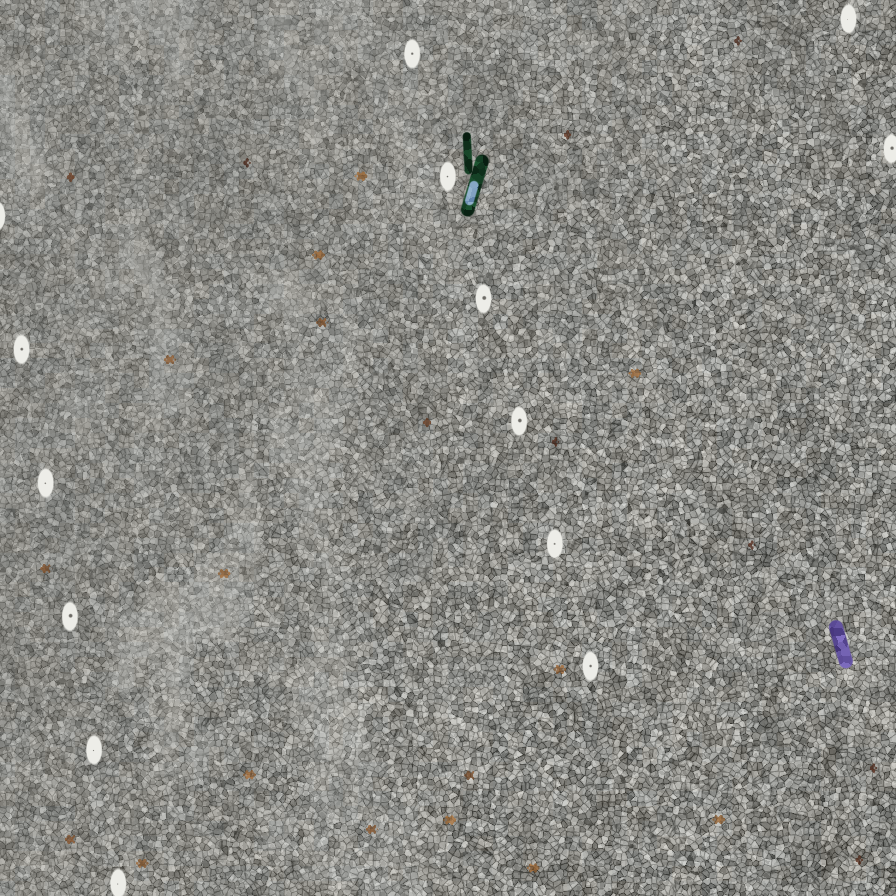
Reproduce this texture procedurally as a WebGL 1 fragment shader.

```glsl
precision highp float;
// Weathered grey asphalt with fine gravel, rows of white studs and a little litter.
uniform vec2 u_resolution;

#define STONE_SCALE 150.0
#define GRIT_SCALE 265.0
#define BASE_TONE 0.605
#define STONE_CONTRAST 0.27
#define GRIT_CONTRAST 0.15
#define GAP_DEPTH 0.18
#define PATCH_CONTRAST 0.035
#define LITTER_SCALE 9.0
#define LITTER_SHARE 0.32
#define STUD_RADII vec2(0.0088, 0.0162)

float hash(vec2 p) {
  vec3 q = fract(vec3(p.xyx) * 0.1031);
  q += dot(q, q.yzx + 33.33);
  return fract((q.x + q.y) * q.z);
}

vec2 hash2(vec2 p) {
  return vec2(hash(p), hash(p + 71.7));
}

// Cellular noise: x = width of the gap to the next stone, y = random tone of the stone.
vec2 stones(vec2 p) {
  vec2 cell = floor(p), f = fract(p);
  float nearest = 8.0, second = 8.0, tone = 0.0;
  for (int j = -1; j <= 1; j++) {
    for (int i = -1; i <= 1; i++) {
      vec2 offset = vec2(float(i), float(j));
      float d = length(offset + hash2(cell + offset) - f);
      if (d < nearest) {
        second = nearest;
        nearest = d;
        tone = hash(cell + offset + 19.3);
      } else {
        second = min(second, d);
      }
    }
  }
  return vec2(second - nearest, tone);
}

// Layered sines in turning directions, roughly -1 to 1.
float waves(vec2 p) {
  float sum = 0.0, amplitude = 0.5;
  for (int i = 0; i < 5; i++) {
    sum += amplitude * sin(p.x + 1.7 * sin(p.y)) * cos(p.y + 1.3 * sin(p.x * 0.8));
    p = mat2(0.8, 0.6, -0.6, 0.8) * p * 1.75 + 2.3;
    amplitude *= 0.7;
  }
  return sum;
}

float capsule(vec2 p, vec2 a, vec2 b, float radius) {
  vec2 ab = b - a;
  float t = clamp(dot(p - a, ab) / dot(ab, ab), 0.0, 1.0);
  return length(p - a - ab * t) - radius;
}

float cover(float d) {
  float edge = 0.9 / u_resolution.y;
  return 1.0 - smoothstep(-edge, edge, d);
}

// Signed distance to one row of studs; y = distance to the dark pin holes.
vec2 studRow(vec2 p, vec2 start, vec2 pitch) {
  vec2 d = vec2(1.0);
  for (int k = 0; k < 6; k++) {
    vec2 q = p - start - pitch * float(k);
    d.x = min(d.x, (length(q / STUD_RADII) - 1.0) * STUD_RADII.x);
    float pin = hash(start + float(k) * 3.7);
    d.y = min(d.y, length(q - 0.002 * (pin - 0.5)) - 0.0022 * pin);
  }
  return d;
}

vec3 asphalt(vec2 p) {
  float patches = waves(p * vec2(17.0, 8.0));
  float coarse = smoothstep(0.2, 0.95, 0.75 * p.x + 0.5 * (1.0 - p.y) + 0.2 * patches);
  float worn = smoothstep(0.1, 0.7, patches) * (1.0 - smoothstep(0.25, 0.6, p.x));
  vec2 stone = stones(p * STONE_SCALE + 0.3 * patches);
  vec2 grit = stones(p * GRIT_SCALE + 40.0);
  float relief = STONE_CONTRAST * (stone.y - 0.5);
  relief -= GAP_DEPTH * (1.0 - smoothstep(0.0, 0.3, stone.x));
  relief -= 0.18 * smoothstep(0.95, 0.97, stone.y);
  float tone = BASE_TONE - 0.025 * (1.0 - coarse) + PATCH_CONTRAST * patches;
  tone += relief * mix(0.62, 1.12, coarse) * (1.0 - 0.5 * worn);
  tone += GRIT_CONTRAST * (grit.y - 0.5) + 0.03 * worn;
  float warmth = 0.012 * (hash(floor(p * 60.0)) - 0.5);
  return vec3(tone + warmth, tone, tone - 0.018 - warmth);
}

// Rust and ochre leaf scraps, at most one per cell.
vec3 addLeaves(vec3 color, vec2 p) {
  vec2 cell = floor(p * LITTER_SCALE);
  vec2 q = fract(p * LITTER_SCALE) - 0.2 - 0.6 * hash2(cell + 5.0);
  float kind = hash(cell + 31.0);
  float ragged = 0.02 * sin(q.x * 110.0 + 6.0 * kind) * cos(q.y * 90.0);
  float d = (length(q * vec2(1.0, 0.7 + 0.6 * kind)) - 0.025 - 0.03 * kind + ragged) / LITTER_SCALE;
  vec3 leaf = mix(vec3(0.28, 0.13, 0.08), vec3(0.62, 0.41, 0.2), kind);
  leaf *= 0.8 + 0.4 * hash(floor(p * 240.0));
  float present = step(hash(cell + 13.0), LITTER_SHARE);
  return mix(color, leaf, 0.75 * present * cover(d));
}

void main() {
  vec2 p = gl_FragCoord.xy / u_resolution.y;
  vec3 color = addLeaves(asphalt(p), p);

  // Broken green bottle with a blue label, and a violet can.
  float glint = stones(p * 120.0).y;
  float bottle = min(capsule(p, vec2(0.521, 0.848), vec2(0.523, 0.81), 0.0045),
                     capsule(p, vec2(0.538, 0.82), vec2(0.522, 0.766), 0.0075));
  color = mix(color, mix(vec3(0.03, 0.11, 0.06), vec3(0.12, 0.34, 0.2), glint), cover(bottle));
  float label = capsule(p, vec2(0.529, 0.793), vec2(0.524, 0.776), 0.005);
  color = mix(color, mix(vec3(0.2, 0.35, 0.55), vec3(0.6, 0.72, 0.82), glint), cover(label));
  float can = capsule(p, vec2(0.933, 0.3), vec2(0.944, 0.262), 0.0078);
  color = mix(color, mix(vec3(0.24, 0.18, 0.45), vec3(0.52, 0.45, 0.78), glint), cover(can));

  // Three slanting rows of studs.
  vec2 studs = studRow(p, vec2(-0.003, 0.759), vec2(0.027, -0.149));
  studs = min(studs, studRow(p, vec2(0.46, 0.94), vec2(0.0398, -0.1367)));
  studs = min(studs, studRow(p, vec2(0.947, 0.979), vec2(0.048, -0.145)));
  color = mix(color, vec3(0.93, 0.93, 0.91), cover(studs.x));
  color = mix(color, vec3(0.3, 0.29, 0.27), 0.8 * cover(studs.y));
  gl_FragColor = vec4(clamp(color, 0.0, 1.0), 1.0);
}
```
